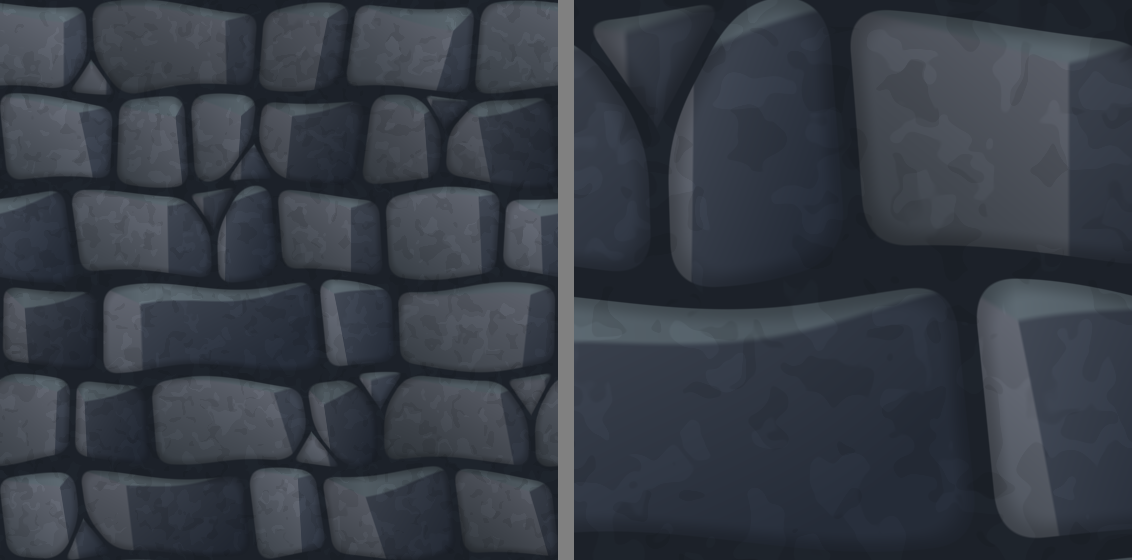
Left, the full canvas; right, a detail of the centre.
A Shadertoy shader for this texture:

```glsl
// Dry stone wall: six courses of faceted slate blocks with small wedge chips in the joints.

const float ROWS = 6.0;
const float GAP = 0.035;
const float CHIP_WIDTH = 0.30;
const float CHIP_HEIGHT = 0.45;
const vec3 MORTAR = vec3(0.11, 0.13, 0.16);

struct Joint { float x; float tilt; float chip; };

float hash(vec2 p) {
    return fract(sin(dot(p, vec2(12.9898, 78.233))) * 43758.5453);
}

// Value noise that repeats after "period" lattice cells
float noise(vec2 p, float period) {
    vec2 i = floor(p), f = fract(p);
    f = f * f * (3.0 - 2.0 * f);
    vec2 a = mod(i, period), b = mod(i + 1.0, period);
    return mix(mix(hash(a), hash(vec2(b.x, a.y)), f.x),
               mix(hash(vec2(a.x, b.y)), hash(b), f.x), f.y);
}

// Maximum with a rounded transition of size k
float smoothMax(float a, float b, float k) {
    float h = max(k - abs(a - b), 0.0) / k;
    return max(a, b) + h * h * k * 0.25;
}

// Number of blocks in each course, bottom to top
float blockCount(float row) {
    const float counts[6] = float[6](5.0, 5.0, 4.0, 5.0, 6.0, 4.0);
    return counts[int(row)];
}

// Slanted joint between two blocks; chip is -1 low, +1 high, 0 none
Joint makeJoint(float i, float row, float n) {
    vec2 seed = vec2(mod(i, n), row);
    float jitter = seed.x < 0.5 ? 0.0 : 0.6 * (hash(seed + 3.1) - 0.5);
    float x = (i + 0.65 * mod(row, 2.0) + jitter) * ROWS / n;
    float side = hash(seed + 23.7) < 0.5 ? -1.0 : 1.0;
    float chip = hash(seed + 41.3) < 0.33 ? side : 0.0;
    return Joint(x, 0.34 * (hash(seed + 11.9) - 0.5), chip);
}

float jointX(Joint j, float y) { return j.x + j.tilt * (y - 0.5); }

// Depth from the course edge on which the chip sits
float chipDepth(Joint j, float y) { return j.chip > 0.0 ? 1.0 - y : y; }

// Half width taken out of the neighbouring blocks by a chip
float chipSpread(Joint j, float y) {
    return CHIP_WIDTH * (1.0 - chipDepth(j, y) / CHIP_HEIGHT);
}

float chipDistance(Joint j, vec2 p) {
    float side = (abs(p.x - jointX(j, p.y)) - chipSpread(j, p.y)) * 0.83;
    return smoothMax(side + GAP * 0.6, GAP - chipDepth(j, p.y), 0.08);
}

// Signed distance to the side of a block, notched where a chip sits
float blockSide(Joint j, vec2 p, float facing) {
    float d = facing * (p.x - jointX(j, p.y)) + GAP;
    float notch = (d - GAP + chipSpread(j, p.y)) * 0.83 + GAP * 0.6;
    return j.chip == 0.0 ? d : smoothMax(d, notch, 0.1);
}

float blockDistance(Joint l, Joint r, vec2 p, float u, vec2 seed) {
    float top = 0.97 - 0.05 * hash(seed + 5.3) + 0.07 * (hash(seed + 6.1) - 0.5) * u - 0.03 * u * u;
    float bottom = 0.03 + 0.04 * hash(seed + 7.7) + 0.07 * (hash(seed + 8.9) - 0.5) * u + 0.02 * u * u;
    float sides = smoothMax(blockSide(l, p, -1.0), blockSide(r, p, 1.0), 0.04);
    return smoothMax(sides, smoothMax(p.y - top, bottom - p.y, 0.04), 0.16);
}

// Three planes meeting at a corner: pale top, lit left, shaded right
vec3 facets(float u, float v, vec2 seed, float soft) {
    float side = hash(seed + 13.1) < 0.42 ? -1.0 : 1.0;
    vec2 corner = vec2(side * mix(0.3, 0.72, hash(seed + 14.7)), mix(0.68, 0.86, hash(seed + 15.3)));
    float away = u - corner.x;
    float reach = abs(away) / (1.0 + sign(away) * -corner.x);
    float rim = mix(corner.y, 0.93, reach);
    float ridge = away + (hash(seed + 16.9) - 0.4) * 0.6 * (v - corner.y);

    float glow = clamp(1.0 - 0.3 * abs(ridge) - 0.65 * (corner.y - v), 0.0, 1.0);
    vec3 lit = mix(vec3(0.20, 0.225, 0.25), vec3(0.36, 0.375, 0.415), glow);
    float fade = clamp(0.45 * ridge + 0.6 * (1.0 - v), 0.0, 1.0);
    vec3 shaded = mix(vec3(0.25, 0.275, 0.32), vec3(0.14, 0.165, 0.21), fade);
    vec3 top = mix(vec3(0.34, 0.385, 0.415), vec3(0.26, 0.30, 0.33), clamp(reach, 0.0, 1.0));
    vec3 body = mix(lit, shaded, smoothstep(-soft, soft, ridge));
    vec3 color = mix(body, top, smoothstep(-soft, soft, v - rim));
    return color * mix(0.9, 1.08, hash(seed + 18.1));
}

// Lays a stone over the wall with a darkened, smooth border
vec3 layStone(vec3 under, vec3 stone, float d, float pixel) {
    stone *= mix(0.8, 1.0, smoothstep(0.0, 0.08, -d));
    return mix(under, stone, smoothstep(pixel, -pixel, d));
}

// Pale and dark angular flecks
float flecks(vec2 p) {
    vec2 warp = vec2(noise(p * 12.0, 72.0), noise(p.yx * 14.0, 84.0)) - 0.5;
    vec2 q = p + 0.12 * warp;
    float pale = smoothstep(0.66, 0.70, noise(q * 9.0, 54.0));
    float dark = smoothstep(0.68, 0.72, noise(q * 10.0 + 31.0, 60.0));
    return pale - dark;
}

void mainImage(out vec4 fragColor, in vec2 fragCoord) {
    vec2 wall = ROWS * fragCoord / iResolution.xy;
    float pixel = ROWS / iResolution.y;
    float wave = 0.05 * sin(3.14159 * wall.x + 2.0 * 1.0472 * wall.y);
    float level = wall.y + wave;
    float row = mod(floor(level), ROWS);
    vec2 p = vec2(wall.x, fract(level));
    float n = blockCount(row);
    vec3 color = MORTAR;

    for (float i = -1.0; i <= n; i++) {
        Joint l = makeJoint(i, row, n), r = makeJoint(i + 1.0, row, n);
        vec2 seed = vec2(mod(i, n), row);
        float a = jointX(l, p.y), b = jointX(r, p.y);
        float u = (2.0 * p.x - a - b) / (b - a);
        color = layStone(color, facets(u, p.y, seed, 0.015), blockDistance(l, r, p, u, seed), pixel);
        if (l.chip != 0.0) {
            float v = chipDepth(l, p.y) / CHIP_HEIGHT;
            v = l.chip > 0.0 ? 1.0 - v : v;
            vec3 chip = facets((p.x - a) / CHIP_WIDTH, v, seed + 50.0, 0.05);
            color = layStone(color, chip, chipDistance(l, p), pixel);
        }
    }
    color *= 1.0 + 0.075 * flecks(wall);
    fragColor = vec4(color, 1.0);
}
```
